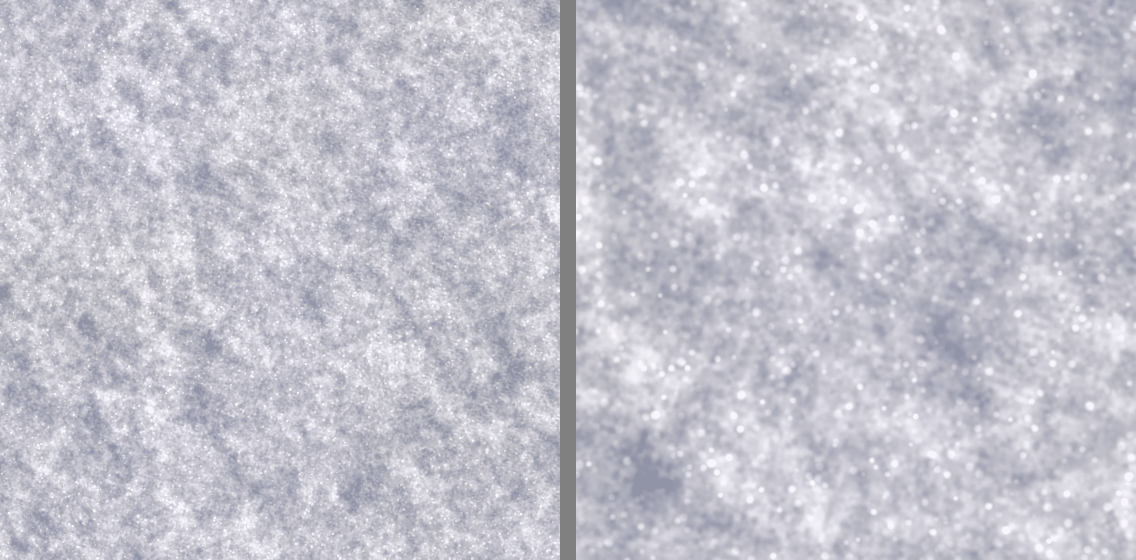
Left, the full canvas; right, a detail of the centre.
Give the GLSL for this texture, as a WebGL 1 fragment shader.

```glsl
precision highp float;

uniform vec2 u_resolution;

#define CLUMP_SCALE 30.0
#define CLUMP_STRETCH 1.6
#define CLUMP_DEPTH 0.27
#define LUMP_DEPTH 0.22
#define GRAIN_SCALE 195.0
#define GRAIN_DEPTH 0.23
#define PIT_DEPTH 0.24
#define GLINT_SCALE 125.0
#define GLINT_STRENGTH 0.62

const vec3 SHADOW = vec3(0.595, 0.602, 0.672);
const vec3 SNOW = vec3(0.768, 0.764, 0.803);
const vec3 GLINT = vec3(0.945, 0.937, 0.965);

float hash(vec2 p) {
  return fract(sin(dot(p, vec2(127.1, 311.7))) * 43758.5453);
}

vec2 hash2(vec2 p) {
  return vec2(hash(p), hash(p + 57.3));
}

mat2 rotation(float angle) {
  float c = cos(angle), s = sin(angle);
  return mat2(c, s, -s, c);
}

// Smooth value noise from -1 to 1
float noise(vec2 p) {
  vec2 cell = floor(p);
  vec2 f = fract(p);
  f = f * f * f * (f * (f * 6.0 - 15.0) + 10.0);
  float low = mix(hash(cell), hash(cell + vec2(1.0, 0.0)), f.x);
  float high = mix(hash(cell + vec2(0.0, 1.0)), hash(cell + 1.0), f.x);
  return mix(low, high, f.y) * 2.0 - 1.0;
}

// Round ice crystals of random size and brightness, one per cell
float crystals(vec2 p) {
  vec2 cell = floor(p);
  float brightest = 0.0;
  for (int y = -1; y <= 1; y++) {
    for (int x = -1; x <= 1; x++) {
      vec2 id = cell + vec2(float(x), float(y));
      vec2 center = id + hash2(id);
      float radius = mix(0.25, 0.5, hash(id + 19.7));
      float shine = pow(hash(id + 83.1), 3.0);
      float disc = 1.0 - smoothstep(0.25 * radius, radius, length(p - center));
      brightest = max(brightest, disc * shine);
    }
  }
  return brightest;
}

void main() {
  vec2 uv = gl_FragCoord.xy / min(u_resolution.x, u_resolution.y);

  // Clumps stretched from upper left to lower right, with warped outlines
  vec2 warp = vec2(noise(uv * 45.0 + 3.7), noise(uv * 45.0 + 71.3));
  vec2 slope = rotation(0.9) * (uv + 0.006 * warp);
  slope.x /= CLUMP_STRETCH;
  float clump = 0.7 * noise(slope * CLUMP_SCALE + 11.0)
              + 0.6 * noise(rotation(0.35) * slope * CLUMP_SCALE * 1.7 + 37.0);
  float broad = noise(rotation(0.5) * uv * 9.0 + 5.0);

  // Small lumps and fine grain
  float lump = noise(rotation(0.6) * uv * 75.0 + 23.0);
  float grain = 0.8 * noise(rotation(1.1) * uv * GRAIN_SCALE + 41.0)
              + 0.6 * noise(rotation(0.3) * uv * GRAIN_SCALE * 1.6 + 67.0);

  // Sparse shaded hollows
  float pit = smoothstep(0.4, 0.95, noise(slope * 21.0 + 91.0));

  float relief = CLUMP_DEPTH * clump + 0.1 * broad + LUMP_DEPTH * lump;
  float glint = crystals(rotation(0.4) * uv * GLINT_SCALE + 13.0);
  float light = 0.49 + relief + GRAIN_DEPTH * grain - PIT_DEPTH * pit;
  light += GLINT_STRENGTH * glint * (0.85 + relief);

  // Blue shadow through pale snow to near white
  vec3 color = mix(SHADOW, SNOW, clamp(light * 2.0, -0.15, 1.0));
  color = mix(color, GLINT, clamp(light * 2.0 - 1.0, 0.0, 1.15));

  // Faint drift between cool and neutral areas
  color.b -= 0.008 * noise(uv * 4.0 + 29.0);
  gl_FragColor = vec4(color, 1.0);
}
```
